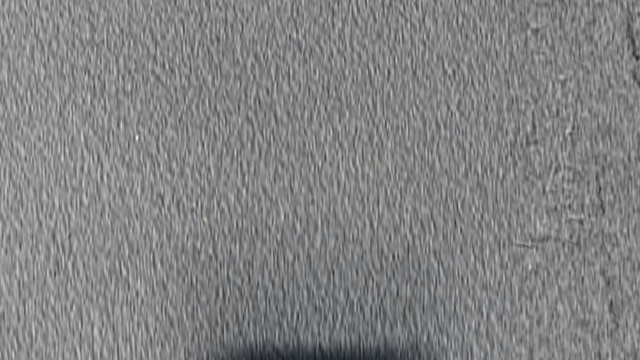
Reproduce this texture procedurally as a WebGL 1 fragment shader.

```glsl
precision highp float;
// Worn grey asphalt seen at speed: thin, nearly vertical streaks made from
// differences of stretched value noise, over soft light and shadow, with a
// flaking, cracked strip on the right and a cast shadow along the bottom.

uniform vec2 u_resolution;

float hash(vec2 p) {
  vec3 q = fract(p.xyx * 0.1031);
  q += dot(q, q.yzx + 33.33);
  return fract((q.x + q.y) * q.z);
}

float noise(vec2 p) {
  vec2 i = floor(p), f = fract(p);
  f = f * f * (3.0 - 2.0 * f);
  return mix(mix(hash(i), hash(i + vec2(1.0, 0.0)), f.x),
             mix(hash(i + vec2(0.0, 1.0)), hash(i + 1.0), f.x), f.y);
}

// Soft-edged window from a to b, with ramps of width w
float band(float x, float a, float b, float w) {
  return smoothstep(a - w, a + w, x) * (1.0 - smoothstep(b - w, b + w, x));
}

// Noise minus part of its sideways neighbour: alternating light and dark lines
float lines(vec2 q) {
  return noise(q) - 0.75 * noise(q + vec2(1.0, 0.15)) - 0.125;
}

// Thin streaks, centred on zero; they lengthen towards the bottom
float streaks(vec2 p) {
  float x = p.x + 0.03 * p.y + 0.005 * noise(p * vec2(8.0, 14.0));
  float y = 38.0 * p.y + 8.0 * p.y * p.y;
  float fine = lines(vec2(x * 205.0, y + 0.8 * noise(p * vec2(120.0, 6.0))));
  float wide = lines(vec2(x * 137.0 + 31.7, y * 1.2 + 9.3));
  return 0.22 * fine + 0.17 * wide;
}

// Height of the flaking surface: lumps crossed by thin broken ridges
float flakes(vec2 p) {
  p += 0.03 * vec2(noise(p * 26.0), noise(p * 26.0 + 40.0));
  p += 0.012 * vec2(noise(p * 75.0 + 11.0), noise(p * 75.0));
  float n = noise(p * vec2(19.0, 13.0) + 7.0);
  float ridge = 1.0 - smoothstep(0.0, 0.17, abs(n - 0.5));
  ridge *= smoothstep(0.3, 0.65, noise(p * 31.0 + 2.0));
  return 0.8 * ridge + 0.7 * noise(p * vec2(60.0, 45.0));
}

// Wandering dark line at x = centre, broken up along its length
float crack(vec2 p, float centre, float width) {
  float wobble = 0.022 * (noise(vec2(p.y * 24.0, centre)) - 0.5);
  wobble += 0.010 * (noise(vec2(p.y * 80.0, centre)) - 0.5);
  float gaps = smoothstep(0.25, 0.6, noise(p * 22.0 + 3.0));
  return gaps * (1.0 - smoothstep(0.0, width, abs(p.x - centre - wobble)));
}

void main() {
  vec2 p = gl_FragCoord.xy / u_resolution.y;
  float aspect = u_resolution.x / u_resolution.y;
  p.x *= 1.7778 / aspect;

  // Broad light: bright left side, dim lower middle
  float tone = 0.51 + 0.05 * (1.0 - smoothstep(0.1, 0.75, p.x));
  tone += 0.025 * (noise(p * 4.0) - 0.5);
  float low = 1.0 - smoothstep(0.0, 0.5, p.y);
  tone -= 0.08 * low * band(p.x, 0.5, 1.22, 0.13);

  // Streaked grain, milder where the strip is worn, with a little grit
  float strip = smoothstep(1.32, 1.5, p.x);
  tone += streaks(p) * (1.0 - 0.3 * strip);
  tone += 0.09 * (noise(p * vec2(150.0, 70.0) + 5.0) - 0.5);
  tone += 0.14 * strip * (noise(p * vec2(110.0, 75.0)) - 0.5);

  // Flaking strip, lit from the upper left
  float upper = 0.6 * smoothstep(0.6, 0.85, p.y);
  float flaking = 1.0 - smoothstep(0.5, 1.2, length((p - vec2(1.53, 0.46)) / vec2(0.2, 0.36)));
  float worn = max(flaking, upper) * band(p.x, 1.41, 1.72, 0.07);
  worn *= smoothstep(0.15, 0.6, noise(p * 11.0 + 15.0));
  float relief = flakes(p) - flakes(p + vec2(-0.006, 0.009));
  tone += worn * 0.17 * relief;

  // Cracks near the right edge
  float bend = p.y - 0.45;
  float cracks = crack(p, 1.665 + 0.3 * bend * bend, 0.009) * (1.0 - smoothstep(0.5, 0.7, p.y));
  cracks += 1.3 * crack(p, 1.736 + 0.15 * (1.0 - p.y), 0.014) * smoothstep(0.68, 0.8, p.y);
  tone -= 0.18 * cracks;

  // Scattered specks, mostly dark
  float pale = 0.0;
  for (int i = 0; i < 11; i++) {
    float k = float(i);
    vec2 centre = vec2(0.15 + 0.85 * hash(vec2(k, 5.0)), 0.1 + 0.8 * hash(vec2(k, 17.0)));
    vec2 d = p - centre;
    d.x -= (hash(vec2(k, 29.0)) - 0.3) * d.y;
    float size = 0.006 + 0.004 * hash(vec2(k, 41.0));
    float spot = 1.0 - smoothstep(0.2, 1.0, length(d / vec2(size, size * 1.7)));
    if (i < 2) pale += spot;
    else tone -= 0.14 * spot;
  }
  tone += 0.17 * pale;

  // Cast shadow on the bottom edge
  float shade = 1.0 - smoothstep(0.0, 0.07, p.y + 0.008 * noise(p * 20.0));
  shade *= band(p.x, 0.62, 1.16, 0.13);
  tone *= 1.0 - 0.6 * shade;

  // Cool shadows, faintly warm stones
  float cool = 0.005 + 0.012 * low * band(p.x, 0.6, 1.35, 0.2) + 0.02 * shade;
  vec3 color = vec3(tone) + cool * vec3(-0.6, 0.0, 0.8);
  color += vec3(0.012, 0.004, -0.012) * (noise(p * vec2(60.0, 35.0)) - 0.3);
  color += pale * vec3(0.03, 0.02, -0.03);
  gl_FragColor = vec4(clamp(color, 0.0, 1.0), 1.0);
}
```
